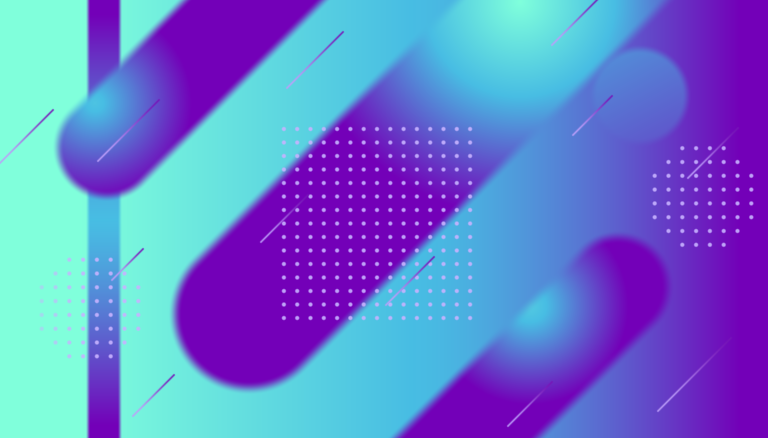
Reproduce this background procedurally as a Shadertoy shader.

```glsl
// Soft diagonal gradient capsules with dot grids and thin slanted strokes on a mint-to-purple backdrop.

const vec3 MINT = vec3(0.50, 1.00, 0.86);
const vec3 CYAN = vec3(0.28, 0.74, 0.89);
const vec3 PURPLE = vec3(0.45, 0.00, 0.72);
const vec3 LAVENDER = vec3(0.78, 0.70, 1.00);

// Three-stop ramp: mint at 0, cyan at 1, purple at 2
vec3 ramp(float t) {
    return t < 1.0 ? mix(MINT, CYAN, clamp(t, 0.0, 1.0))
                   : mix(CYAN, PURPLE, clamp(t - 1.0, 0.0, 1.0));
}

// Coverage of a shape whose edge is blurred by the given amount
float cover(float dist, float blur) {
    return smoothstep(blur, -blur, dist);
}

// Half-infinite capsule starting at an end point and running along dir
float capsule(vec2 p, vec2 end, vec2 dir, float radius) {
    vec2 q = p - end;
    return length(q - dir * max(dot(q, dir), 0.0)) - radius;
}

// Square grid of count x count dots, optionally trimmed to a disc
float dots(vec2 p, vec2 center, vec2 spacing, float count, bool trimmed, float aa) {
    float middle = 0.5 * (count - 1.0);
    vec2 cell = (p - center) / spacing;
    vec2 id = clamp(floor(cell + middle + 0.5), 0.0, count - 1.0) - middle;
    float dist = length((cell - id) * spacing) - 0.020;
    float keep = trimmed ? step(length(id), 0.5 * count) : 1.0;
    return cover(dist, aa) * keep;
}

// Strokes: lower-left end (x, y) and horizontal run
const vec3 STROKES[12] = vec3[12](
    vec3(0.00, 2.75, 0.53), vec3(0.98, 2.77, 0.61), vec3(2.87, 3.50, 0.56),
    vec3(5.52, 3.93, 0.46), vec3(5.73, 3.03, 0.39), vec3(2.61, 1.96, 0.47),
    vec3(3.86, 1.33, 0.48), vec3(1.12, 1.58, 0.31), vec3(1.33, 0.22, 0.41),
    vec3(5.08, 0.12, 0.44), vec3(6.58, 0.27, 0.73), vec3(6.88, 2.60, 0.50));

void mainImage(out vec4 fragColor, in vec2 fragCoord) {
    // Canvas is 4.38 units high
    vec2 p = fragCoord / iResolution.y * 4.38;
    float aa = 4.38 / iResolution.y;
    vec2 diagonal = vec2(sqrt(0.5));

    // Backdrop
    float toCyan = clamp((p.x - 0.8) / 3.3, 0.0, 1.0);
    float toPurple = pow(clamp((p.x - 4.1) / 3.3, 0.0, 1.0), 1.5);
    vec3 color = ramp(toCyan + toPurple);

    // Vertical bar
    vec3 barColor = ramp(1.0 + pow(abs(p.y - 2.18) / 2.05, 1.3));
    color = mix(color, barColor, cover(abs(p.x - 1.04) - 0.16, 0.025));

    // Upper left capsule
    vec3 fill = ramp(0.9 + length(p - vec2(0.95, 3.35)) / 0.88);
    color = mix(color, fill, cover(capsule(p, vec2(1.07, 2.91), diagonal, 0.49), 0.06));

    // Large central capsule
    float glow = length(p - vec2(5.2, 4.36));
    fill = ramp(glow < 0.95 ? glow / 0.95 : 1.0 + (glow - 0.95) / 1.2);
    color = mix(color, fill, cover(capsule(p, vec2(2.49, 1.24), diagonal, 0.74), 0.07));

    // Lower right capsule
    fill = ramp(0.8 + length(p - vec2(5.3, 1.32)) / 0.82);
    color = mix(color, fill, cover(capsule(p, vec2(6.18, 1.51), -diagonal, 0.50), 0.07));

    // Soft ball
    vec2 ball = p - vec2(6.4, 3.42);
    fill = ramp(1.4 + 0.28 * dot(ball, vec2(0.5, -0.9)));
    color = mix(color, fill, cover(length(ball) - 0.47, 0.05));

    // Dot grids
    float dotted = dots(p, vec2(3.77, 2.145), vec2(0.133, 0.135), 15.0, false, aa);
    dotted = max(dotted, dots(p, vec2(7.03, 2.415), vec2(0.138), 8.0, true, aa));
    float fade = smoothstep(0.2, 0.9, p.x) * 0.6 + 0.4;
    dotted = max(dotted, fade * dots(p, vec2(0.90, 1.30), vec2(0.138), 8.0, true, aa));
    color = mix(color, LAVENDER, 0.9 * dotted);

    // Slanted strokes, lavender at the foot and purple at the tip
    for (int i = 0; i < 12; i++) {
        vec2 q = p - STROKES[i].xy;
        float run = STROKES[i].z;
        float along = clamp((q.x + q.y) / (2.0 * run), 0.0, 1.0);
        float dist = length(q - along * run) - 0.009;
        vec3 ink = mix(vec3(0.74, 0.62, 0.98), vec3(0.46, 0.08, 0.72), smoothstep(0.1, 1.0, along));
        color = mix(color, ink, 0.85 * cover(dist, aa));
    }

    fragColor = vec4(color, 1.0);
}
```
